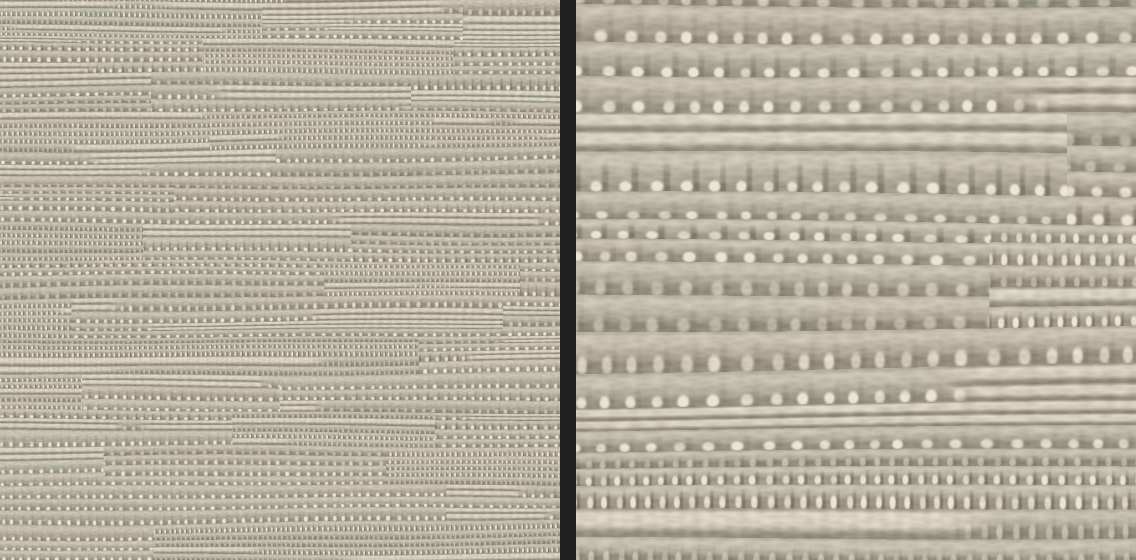
Left: the whole. Right: its middle third, enlarged.
This texture is drawn by a Shadertoy shader. Its source:

```glsl
// Woven grasscloth fabric: level weft rows, thin dark furrows, long cords and pale warp stitches.

const vec3 SHADOW_COLOR = vec3(0.53, 0.51, 0.45);
const vec3 LIGHT_COLOR = vec3(0.88, 0.855, 0.79);
const vec3 GREEN_TINT = vec3(0.990, 1.005, 0.997);
const vec3 ROSE_TINT = vec3(1.009, 0.994, 1.0);

const float TAU = 6.28318;
const float BAND_COUNT = 15.0;
const float WARP_COUNT = 61.0;

float hash(vec2 p) {
    vec3 q = fract(vec3(p.xyx) * vec3(0.1031, 0.1030, 0.0973));
    q += dot(q, q.yzx + 33.33);
    return fract((q.x + q.y) * q.z);
}

// Distance to the nearest scattered point, for fibre grain
float cellular(vec2 p) {
    vec2 cell = floor(p);
    float nearest = 2.0;
    for (int j = -1; j <= 1; j++) {
        for (int i = -1; i <= 1; i++) {
            vec2 id = cell + vec2(i, j);
            vec2 point = id + vec2(hash(id), hash(id + 71.3));
            nearest = min(nearest, length(p - point));
        }
    }
    return nearest;
}

// Layered sines bend the bands slightly and vary their heights
float bandCoordinate(vec2 p) {
    float v = p.y * BAND_COUNT;
    v += 0.05 * sin(p.x * 3.1 + p.y * 19.0);
    v += 0.018 * sin(p.x * 10.0 - p.y * 37.0 + 1.7);
    v += 0.06 * sin(p.y * 47.0 + p.x * 0.6);
    return v + 30.0;
}

// Position along a run of yarn: x is its index, y the place within it
vec2 yarnRun(float x, float perCanvas, float seed) {
    float run = x * perCanvas + 9.0 * hash(vec2(seed, 4.7));
    run += 0.25 * sin(run * 2.7 + seed);
    return vec2(floor(run), fract(run));
}

// Yarn face above a dark furrow crossed by bright stitches
float stitchedTone(float column, float height, float rowHeight, float seed) {
    float index = floor(column);
    float chance = hash(vec2(index, seed));
    float rowChance = hash(vec2(seed, 5.1));
    float across = fract(column) - 0.5 + 0.12 * (chance - 0.5);
    float gapHeight = min(0.0058, rowHeight * 0.42);

    float position = clamp(height / rowHeight, 0.0, 1.0);
    float tone = 0.40 + 0.30 * smoothstep(0.35, 0.80, position);
    tone -= 0.22 * smoothstep(0.86, 1.0, position);

    float gap = 1.0 - smoothstep(gapHeight * 0.55, gapHeight * 1.2, height);
    tone = mix(tone, 0.06 + 0.16 * rowChance, gap * 0.95);

    // Dark slits part the face of some rows into short bundles
    float slit = 1.0 - smoothstep(0.04, 0.18, abs(across - 0.31));
    slit *= 1.0 - smoothstep(rowHeight * 0.45, rowHeight * 0.9, height);
    tone -= mix(0.10, 0.34, smoothstep(0.6, 0.9, rowChance)) * slit;

    vec2 fromDot = vec2(across / 0.23, (height - gapHeight * 0.55) / (gapHeight * 0.68));
    float dotMask = 1.0 - smoothstep(0.5, 1.2, length(fromDot));
    dotMask *= 0.50 + 0.50 * smoothstep(0.1, 0.5, rowChance);
    return mix(tone, 0.88 + 0.35 * chance, dotMask);
}

// Thin raised yarn, lit from above, with a shadow below
float cordTone(float column, float position) {
    float ridge = smoothstep(0.10, 0.48, position) * (1.0 - smoothstep(0.80, 1.0, position));
    float twist = 0.04 * sin(TAU * column);
    return mix(0.08, 0.74, ridge) + twist + 0.18 * position;
}

vec3 weave(vec2 p) {
    // Blocks of each band hold different numbers of rows
    float v = bandCoordinate(p);
    float band = floor(v);
    float block = yarnRun(p.x, 1.8, band).x;
    float pick = hash(vec2(band, block + 12.0));
    float rows = 3.0 + floor(pick * 2.8);
    float inBand = fract(v);
    inBand += 0.03 * sin(TAU * inBand + 20.0 * pick) - 0.03 * sin(20.0 * pick);
    inBand = clamp(inBand, 0.0, 0.9999);
    float rowIndex = floor(inBand * rows);
    float position = fract(inBand * rows);
    float rowHeight = 1.0 / (BAND_COUNT * rows);
    float seed = band * 7.0 + rowIndex + block * 0.37;

    // Stitch columns are closer together in the finest rows
    float density = rows > 4.5 ? 1.8 : 1.0;
    float column = p.x * WARP_COUNT * density + 0.18 * sin(p.x * 41.0 + band);
    column += 0.30 * hash(vec2(seed, 2.0));

    float tone = stitchedTone(column, position * rowHeight, rowHeight, seed);

    // Some runs are long cords, paired in the taller rows, that taper into the weave
    vec2 run = yarnRun(p.x, 1.6, seed);
    float strands = rows > 4.5 ? 1.0 : 2.0;
    float isCord = step(hash(vec2(seed, run.x)), 0.26);
    float taper = smoothstep(0.0, 0.09, run.y) * (1.0 - smoothstep(0.91, 1.0, run.y));
    tone = mix(tone, cordTone(column, fract(position * strands)), isCord * taper);

    // Yarn shade and fibre grain
    float shade = hash(vec2(seed + 3.0, run.x));
    tone += 0.06 * (shade - 0.5) + 0.04;
    tone += 0.24 * (cellular(p * vec2(100.0, 300.0)) - 0.48);

    vec3 tint = mix(GREEN_TINT, ROSE_TINT, hash(vec2(run.x, seed + 8.0)));
    return mix(SHADOW_COLOR, LIGHT_COLOR, clamp(tone, -0.15, 1.12)) * tint;
}

void mainImage(out vec4 fragColor, in vec2 fragCoord) {
    // Four samples per pixel soften the yarn edges
    vec3 color = vec3(0.0);
    for (int i = 0; i < 4; i++) {
        vec2 offset = vec2(i % 2, i / 2) * 0.5 - 0.25;
        color += weave((fragCoord + offset) / iResolution.y);
    }
    fragColor = vec4(color * 0.25, 1.0);
}
```
